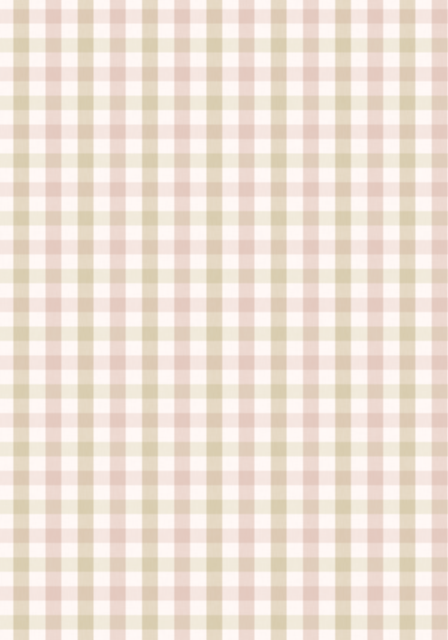
Reproduce this pattern procedurally as a WebGL 1 fragment shader.

```glsl
precision highp float;
// Two-colour gingham: beige and rose bands crossing on off-white woven cloth.

uniform vec2 u_resolution;

float hash(vec2 p) {
  return fract(sin(dot(p, vec2(12.99, 78.23))) * 43758.5);
}

float valueNoise(vec2 p) {
  vec2 cell = floor(p);
  vec2 f = fract(p);
  f = f * f * (3.0 - 2.0 * f);
  float low = mix(hash(cell), hash(cell + vec2(1.0, 0.0)), f.x);
  float high = mix(hash(cell + vec2(0.0, 1.0)), hash(cell + vec2(1.0, 1.0)), f.x);
  return mix(low, high, f.y);
}

// Coverage of a band centred on every whole number of t.
float band(float t, float width, float softness) {
  float d = abs(fract(t + 0.5) - 0.5) - 0.5 * width;
  return 1.0 - smoothstep(-softness, softness, d);
}

void main() {
  vec2 uv = gl_FragCoord.xy / u_resolution;
  vec2 repeats = vec2(6.96, 11.09);
  // Woven edges blur slightly, and never less than a pixel.
  vec2 softness = max(repeats / u_resolution, repeats * vec2(0.0028, 0.002));

  // Beige bands sit on whole numbers, rose bands halfway between.
  vec2 p = vec2(uv.x, 1.0 - uv.y) * repeats - vec2(0.33, 0.783);
  float warpBeige = band(p.x, 0.245, softness.x);
  float warpRose = band(p.x + 0.5, 0.245, softness.x);
  float weftBeige = band(p.y, 0.25, softness.y);
  float weftRose = band(p.y + 0.5, 0.25, softness.y);

  // Short slubs along the threads vary the strength of the dye.
  float warpThread = valueNoise(uv * vec2(300.0, 120.0)) - 0.5;
  float weftThread = valueNoise(uv * vec2(80.0, 420.0) + 57.0) - 0.5;
  float warpDye = 1.0 + 0.12 * warpThread;
  float weftDye = 1.0 + 0.16 * weftThread;

  // Translucent dyes multiply where bands cross; the warp is stronger.
  vec3 color = vec3(1.0, 0.972, 0.962);
  color *= 1.0 - warpBeige * warpDye * vec3(0.10, 0.125, 0.198);
  color *= 1.0 - warpRose * warpDye * vec3(0.07, 0.125, 0.148);
  color *= 1.0 - weftBeige * weftDye * vec3(0.055, 0.055, 0.105);
  color *= 1.0 - weftRose * weftDye * vec3(0.038, 0.07, 0.082);

  // Faint weave grain over the whole cloth.
  color += 0.006 * (warpThread + weftThread);
  gl_FragColor = vec4(clamp(color, 0.0, 1.0), 1.0);
}
```
